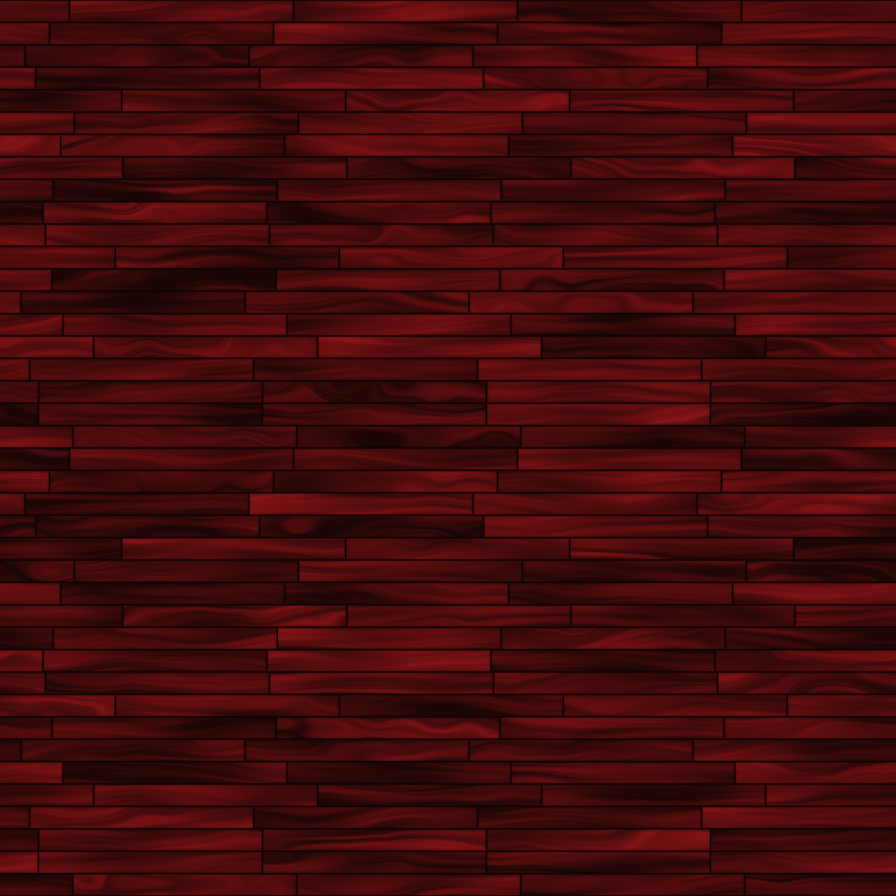
Write a WebGL 1 fragment shader that draws this texture.

```glsl
precision highp float;
// Dark red parquet: 40 rows of long planks, four planks to a row, joints staggered.
// Each plank gets a hashed tone, slope and waviness; its grain is banded noise
// over a warped ring field, and thin dark seams separate the planks.

uniform vec2 u_resolution;

const float ROWS = 40.0;
const float PLANKS = 4.0;
const float STAGGER_PERIOD = 20.0;    // rows before the joint offsets recur
const float STAGGER_MIN = 0.03;       // in plank lengths
const float STAGGER_RANGE = 0.56;
const float SEAM_HALF_WIDTH = 0.0008; // in canvas units
const float EDGE_SHADE_WIDTH = 0.004;
const float EDGE_SHADE = 0.22;
const float MEAN_TONE = 0.48;
const float TONE_VARIATION = 0.40;
const float GRAIN_CONTRAST = 0.62;
const float FIBRE_CONTRAST = 0.26;
const float SHEEN_CONTRAST = 0.48;
const vec3 DARK_WOOD = vec3(0.105, 0.020, 0.018);
const vec3 BRIGHT_WOOD = vec3(0.490, 0.070, 0.083);
const vec3 SEAM_COLOR = vec3(0.050, 0.010, 0.008);

float hash(vec2 p) {
  vec3 q = fract(p.xyx * vec3(0.1031, 0.1030, 0.0973));
  q += dot(q, q.yzx + 33.33);
  return fract((q.x + q.y) * q.z);
}

float noise(vec2 p) {
  vec2 cell = floor(p);
  vec2 f = fract(p);
  f = f * f * (3.0 - 2.0 * f);
  float low = mix(hash(cell), hash(cell + vec2(1.0, 0.0)), f.x);
  float high = mix(hash(cell + vec2(0.0, 1.0)), hash(cell + 1.0), f.x);
  return mix(low, high, f.y);
}

// Brightness of the wood; p runs 0..1 along and across one plank.
float woodTone(vec2 p, vec2 id) {
  float tone = hash(id + 11.3);
  float waviness = hash(id + 27.1);
  float slope = hash(id + 43.7) - 0.5;
  vec2 origin = 60.0 * vec2(hash(id + 5.9), hash(id + 71.3));

  // Growth rings: nearly straight on most planks, swirling on a few.
  float bend = noise(p * vec2(2.2, 0.8) + origin) - 0.5;
  float ripple = noise(p * vec2(7.0, 1.3) + origin + 17.0) - 0.5;
  float swirl = waviness * waviness * waviness;
  float rings = 3.2 * p.y + 4.0 * slope * p.x
              + mix(2.5, 6.5, swirl) * bend + mix(0.3, 3.0, swirl) * ripple;

  float grain = noise(vec2(p.x * 1.5, rings) + origin);
  float fibre = noise(vec2(p.x * 4.0, rings * 2.6) + origin + 31.0);
  float sheen = noise(p * vec2(3.0, 0.7) + origin + 47.0);
  return MEAN_TONE + TONE_VARIATION * (tone - 0.5)
       + GRAIN_CONTRAST * (grain - 0.5)
       + FIBRE_CONTRAST * (fibre - 0.5)
       + SHEEN_CONTRAST * (sheen - 0.5);
}

void main() {
  vec2 uv = gl_FragCoord.xy / u_resolution;
  float pixel = 1.0 / min(u_resolution.x, u_resolution.y);

  // Plank layout, wrapping at the canvas sides.
  float row = floor(uv.y * ROWS);
  float stagger = STAGGER_MIN
                + STAGGER_RANGE * hash(vec2(mod(row, STAGGER_PERIOD), 3.7));
  float along = uv.x * PLANKS - stagger;
  vec2 id = vec2(mod(floor(along), PLANKS), row);
  vec2 p = vec2(fract(along), fract(uv.y * ROWS));

  // Wood colour, slightly darker toward the plank edges.
  float tone = clamp(woodTone(p, id), 0.0, 1.15);
  vec3 color = mix(DARK_WOOD, BRIGHT_WOOD, tone);
  vec2 edge = min(p, 1.0 - p) / vec2(PLANKS, ROWS);
  float seamDistance = min(edge.x, edge.y);
  color *= 1.0 - EDGE_SHADE * (1.0 - smoothstep(0.0, EDGE_SHADE_WIDTH, seamDistance));

  // Smoothed seams.
  float seam = clamp((SEAM_HALF_WIDTH - seamDistance) / pixel + 0.5, 0.0, 1.0);
  color = mix(color, SEAM_COLOR, seam);
  gl_FragColor = vec4(color, 1.0);
}
```
